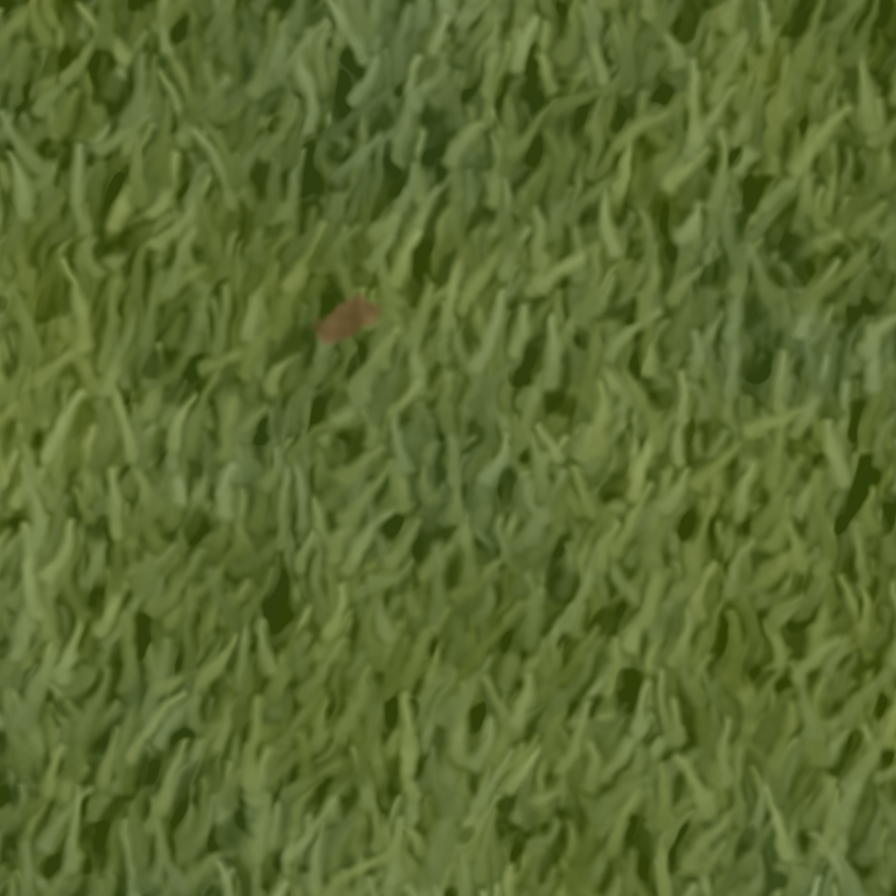
Write a Shadertoy shader that draws this texture.

```glsl
// Soft, slightly blurred lawn seen from above, with one small dead leaf.
// Layers of jittered, tapered blades are painted from dark to light; each
// blade shades what lies below it, and noise adds gaps, patches and hue drift.

#define LAYERS 6
#define CELL 0.052          // spacing of blades
#define BLADE_WIDTH 0.0085  // half width at the root
#define SOFTNESS 0.0062     // edge blur
#define LEAN 0.24           // mean tilt to the right, radians
#define SPREAD 0.62         // variation of the tilt
#define TONE_VARIATION 0.52
#define DARK_GREEN vec3(0.205, 0.265, 0.058)
#define LIGHT_GREEN vec3(0.535, 0.590, 0.365)
#define LEAF_BROWN vec3(0.43, 0.34, 0.21)

vec4 hash4(vec2 p) {
    vec4 q = fract(p.xyxy * vec4(0.1031, 0.1030, 0.0973, 0.1099));
    q += dot(q, q.wzxy + 33.33);
    return fract((q.xxyz + q.yzzw) * q.zywx);
}

float noise(vec2 p) {
    vec2 i = floor(p), f = fract(p);
    f = f * f * (3.0 - 2.0 * f);
    float low = mix(hash4(i).x, hash4(i + vec2(1, 0)).x, f.x);
    float high = mix(hash4(i + vec2(0, 1)).x, hash4(i + vec2(1, 1)).x, f.x);
    return mix(low, high, f.y);
}

float fbm(vec2 p) {
    return 0.57 * noise(p) + 0.29 * noise(p * 2.1 + 7.3) + 0.14 * noise(p * 4.3 + 3.1);
}

// Signed distance to a bent blade, tapered towards its tip
float bladeDistance(vec2 p, float angle, float halfLength, float bend) {
    float c = cos(angle), s = sin(angle);
    p = vec2(c * p.x - s * p.y, s * p.x + c * p.y);
    float along = clamp(p.y / halfLength, -1.0, 1.0);
    p.x += bend * along * along;
    float width = BLADE_WIDTH * mix(1.0, 0.5, 0.5 + 0.5 * along);
    return length(vec2(p.x, p.y - along * halfLength)) - width;
}

// Paints one layer of blades over the state: x = tone, y = hue shift
vec2 paintLayer(vec2 state, vec2 p, float layer) {
    float depth = layer / float(LAYERS - 1);
    vec2 q = p / CELL + layer * vec2(17.37, 29.61);
    vec2 home = floor(q);
    for (int y = -1; y <= 1; y++)
    for (int x = -1; x <= 1; x++) {
        vec2 cell = home + vec2(x, y);
        vec4 h = hash4(cell + 61.0);
        vec4 k = hash4(cell + 143.0);
        vec2 offset = (q - cell - 0.1 - 0.8 * h.xy) * CELL;
        float angle = LEAN + SPREAD * (h.z + k.x - 1.0) * 1.5;
        float halfLength = mix(0.018, 0.046, h.w);
        float d = bladeDistance(offset, angle, halfLength, 0.012 * (k.y - 0.5));

        float shadow = 1.0 - smoothstep(-0.002, 0.013, d);
        float cover = 1.0 - smoothstep(-SOFTNESS, SOFTNESS, d);
        float tone = mix(0.28, 0.72, sqrt(depth)) + TONE_VARIATION * (k.z - 0.5);
        tone += 0.10 * offset.y / halfLength;
        state.x *= 1.0 - 0.16 * shadow;
        state = mix(state, vec2(tone, k.w - 0.5), 0.88 * cover);
    }
    return state;
}

// Small dead leaf and the dark hollow beside it
vec3 addLeaf(vec3 color, vec2 p) {
    vec2 q = p - vec2(0.385, 0.643);
    q = vec2(0.9 * q.x + 0.43 * q.y, 0.9 * q.y - 0.43 * q.x);
    q += 0.012 * (vec2(noise(p * 55.0), noise(p * 55.0 + 9.0)) - 0.5);
    float leaf = 1.0 - smoothstep(0.65, 1.2, length(q / vec2(0.040, 0.019)));
    float hollow = 1.0 - smoothstep(0.3, 1.2, length((q + vec2(0.062, 0.0)) / vec2(0.034, 0.015)));
    color = mix(color, DARK_GREEN, 0.75 * hollow);
    return mix(color, LEAF_BROWN + 0.10 * (noise(p * 70.0) - 0.5), 0.85 * leaf);
}

void mainImage(out vec4 fragColor, in vec2 fragCoord) {
    vec2 p = fragCoord / iResolution.y;

    // Uneven growth bends the blades
    vec2 warp = vec2(fbm(p * 17.0), fbm(p * 17.0 + 41.0)) - 0.5;
    vec2 grown = p + 0.022 * warp;

    // Blades, with dark gaps left under the last layer
    vec2 state = vec2(0.05, 0.0);
    for (int i = 0; i < LAYERS; i++) {
        if (i == LAYERS - 1) {
            vec2 slanted = vec2(grown.x - 0.25 * grown.y, grown.y);
            float gap = smoothstep(0.60, 0.88, noise(slanted * vec2(44.0, 29.0)));
            state.x -= 0.42 * gap;
        }
        state = paintLayer(state, grown, float(i));
    }

    // Broad patches and fine mottling
    float tone = state.x + 0.34 * (fbm(p * 6.0 + 12.0) - 0.5);
    tone += 0.16 * (fbm(p * vec2(62.0, 45.0)) - 0.5);
    tone = clamp(tone + 0.03, -0.05, 1.15);

    vec3 color = mix(DARK_GREEN, LIGHT_GREEN, tone);
    float hue = 0.45 * state.y + 1.3 * (fbm(p * 4.5 + 80.0) - 0.5);
    color += hue * vec3(0.025, 0.012, -0.065);
    fragColor = vec4(clamp(addLeaf(color, p), 0.0, 1.0), 1.0);
}
```
